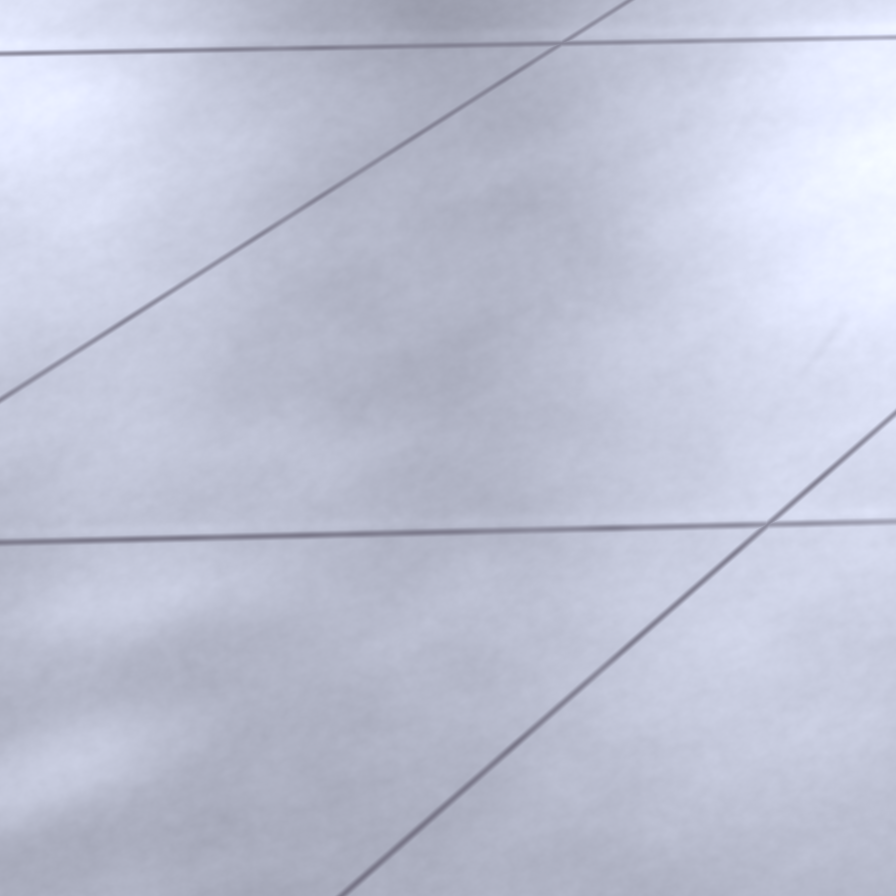
A WebGL 1 fragment shader for this texture:

```glsl
precision highp float;
// Pale blue-grey floor tiles in perspective, with thin dark joints and soft reflected light.

uniform vec2 u_resolution;

#define JOINT_WIDTH 0.00105
#define JOINT_STRENGTH 0.80
#define ROW_SPACING 0.2741
#define COLUMN_SPACING 0.2715
#define HORIZON 2.93
#define CLOUD_AMOUNT 0.075
#define GRAIN_AMOUNT 0.034
#define BASE_TONE 0.668
#define TILE_DARK vec3(0.59, 0.60, 0.66)
#define TILE_LIGHT vec3(0.87, 0.89, 0.97)
#define JOINT_COLOR vec3(0.45, 0.44, 0.51)

vec2 randomGradient(vec2 cell) {
  vec2 h = vec2(dot(cell, vec2(127.1, 311.7)), dot(cell, vec2(269.5, 183.3)));
  return fract(sin(h) * 43758.5) * 2.0 - 1.0;
}

float gradientNoise(vec2 p) {
  vec2 i = floor(p), f = fract(p);
  vec2 s = f * f * f * (f * (f * 6.0 - 15.0) + 10.0);
  vec2 e = vec2(1.0, 0.0);
  float a = dot(randomGradient(i), f);
  float b = dot(randomGradient(i + e.xy), f - e.xy);
  float c = dot(randomGradient(i + e.yx), f - e.yx);
  float d = dot(randomGradient(i + e.xx), f - e.xx);
  return mix(mix(a, b, s.x), mix(c, d, s.x), s.y);
}

float fbm(vec2 p) {
  float sum = 0.0, amp = 0.6;
  for (int i = 0; i < 4; i++) {
    sum += amp * gradientNoise(p);
    p = mat2(1.6, 1.2, -1.2, 1.6) * p + 7.3;
    amp *= 0.5;
  }
  return sum;
}

// Soft elliptical pool of light
float glow(vec2 p, vec2 center, vec2 radius) {
  vec2 d = (p - center) / radius;
  return exp(-dot(d, d));
}

// Signed distance to the nearest of a family of lines meeting at the horizon
float jointDistance(float line, vec2 lineGradient, float depth, float spacing) {
  float c = floor(line / (depth * spacing) + 0.5) * spacing;
  return (line - c * depth) / length(lineGradient + vec2(0.0, c));
}

// Blurred joint profile with a dark core
float jointMask(float dist, float halfWidth, float pixel) {
  return 1.0 - smoothstep(0.0, 1.9 * halfWidth + 0.5 * pixel, abs(dist));
}

// Broad reflections and shadows over the floor
float reflectedLight(vec2 p) {
  float tone = BASE_TONE;
  tone += 0.18 * glow(p, vec2(-0.02, 0.97), vec2(0.27, 0.22));
  tone += 0.12 * glow(p, vec2(0.07, 0.72), vec2(0.26, 0.26));
  tone += 0.05 * glow(p, vec2(0.15, 0.47), vec2(0.22, 0.10));
  tone += 0.26 * glow(p, vec2(1.03, 0.87), vec2(0.31, 0.26));
  tone += 0.14 * glow(p, vec2(0.97, 0.52), vec2(0.31, 0.26));
  tone += 0.08 * glow(p, vec2(0.88, 0.18), vec2(0.30, 0.22));
  tone += 0.04 * glow(p, vec2(0.62, 0.30), vec2(0.25, 0.12));
  tone -= 0.07 * glow(p, vec2(0.46, 1.02), vec2(0.16, 0.13));
  // Slanted streaks near the lower left
  vec2 q = vec2(p.x, p.y - 0.22 * p.x);
  tone += 0.11 * glow(q, vec2(0.12, 0.29), vec2(0.19, 0.055));
  tone += 0.12 * glow(q, vec2(0.05, 0.125), vec2(0.15, 0.055));
  return tone;
}

void main() {
  vec2 p = gl_FragCoord.xy / u_resolution;
  float pixel = 1.0 / min(u_resolution.x, u_resolution.y);
  float depth = HORIZON - p.y;

  // Joints: near-level rows and slanted columns, fading away from the viewer
  vec2 rowGradient = vec2(-0.0234, 1.0);
  vec2 columnGradient = vec2(0.635, -1.0);
  float row = jointDistance(dot(rowGradient, p) - 0.3945, rowGradient, depth, ROW_SPACING);
  float column = jointDistance(dot(columnGradient, p) + 0.5534, columnGradient, depth, COLUMN_SPACING);
  float halfWidth = JOINT_WIDTH * depth;
  float rowFade = mix(1.1, 0.75, p.x * p.x) * mix(1.06, 0.85, p.y);
  float columnFade = mix(1.12, 0.78, p.y);
  float joint = max(jointMask(row, halfWidth * 1.1, pixel) * rowFade,
                    jointMask(column, halfWidth, pixel) * columnFade);
  joint *= JOINT_STRENGTH * (1.0 + 0.35 * gradientNoise(p * 18.0));

  // Cloudy surface, mottled grain and a faint scuff
  vec2 slanted = vec2(p.x + 0.35 * p.y, p.y - 0.35 * p.x);
  float tone = reflectedLight(p);
  tone += CLOUD_AMOUNT * fbm(slanted * vec2(5.0, 10.0));
  tone += GRAIN_AMOUNT * fbm(slanted * vec2(55.0, 70.0) + 19.0);
  vec2 scuff = mat2(0.62, 0.78, 0.78, -0.62) * (p - vec2(0.92, 0.615));
  tone -= 0.035 * glow(scuff, vec2(0.0), vec2(0.045, 0.006));

  // Pale rim just above each row joint
  tone += 0.022 * glow(vec2(row, 0.0), vec2(0.011, 0.0), vec2(0.007, 1.0));

  float level = (tone - TILE_DARK.r) / (TILE_LIGHT.r - TILE_DARK.r);
  vec3 color = mix(TILE_DARK, TILE_LIGHT, level);
  color = mix(color, JOINT_COLOR, clamp(joint, 0.0, 1.0));
  gl_FragColor = vec4(clamp(color, 0.0, 1.0), 1.0);
}
```
